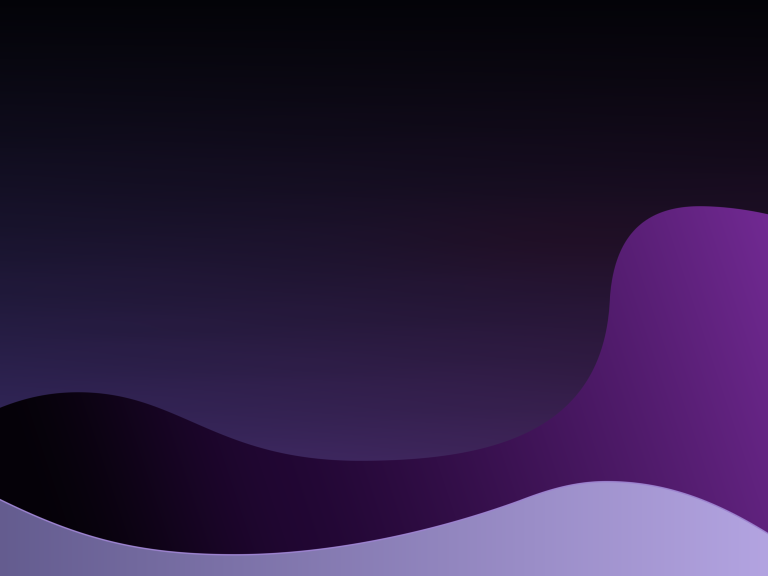
Write a Shadertoy shader that draws this background.

```glsl
float hash(vec2 p) {
    vec3 q = fract(vec3(p.xyx) * 0.1031);
    q += dot(q, q.yzx + 33.33);
    return fract((q.x + q.y) * q.z);
}

float noise(vec2 p) {
    vec2 i = floor(p), f = fract(p);
    f = f * f * (3.0 - 2.0 * f);
    return mix(mix(hash(i), hash(i + vec2(1, 0)), f.x),
               mix(hash(i + vec2(0, 1)), hash(i + vec2(1, 1)), f.x), f.y);
}

vec2 bezier(vec2 a, vec2 b, vec2 c, vec2 d, float t) {
    float s = 1.0 - t;
    return s * s * s * a + 3.0 * s * s * t * b + 3.0 * s * t * t * c + t * t * t * d;
}

// Height above one left-to-right curve piece, measured across its tangent
void traceCurve(vec2 p, vec2 a, vec2 b, vec2 c, vec2 d, inout float height) {
    if (p.x < a.x || p.x > d.x) return;
    float low = 0.0, high = 1.0;
    for (int i = 0; i < 18; i++) {
        float middle = 0.5 * (low + high);
        if (bezier(a, b, c, d, middle).x < p.x) low = middle;
        else high = middle;
    }
    float t = 0.5 * (low + high), s = 1.0 - t;
    vec2 tangent = s * s * (b - a) + 2.0 * s * t * (c - b) + t * t * (d - c);
    tangent.x *= iResolution.x / iResolution.y;
    height = (p.y - bezier(a, b, c, d, t).y) * tangent.x / length(tangent);
}

float backWave(vec2 p) {
    float h = 1.0;
    traceCurve(p, vec2(0, 0.292), vec2(0.039, 0.313), vec2(0.072, 0.319), vec2(0.102, 0.319), h);
    traceCurve(p, vec2(0.102, 0.319), vec2(0.234, 0.319), vec2(0.28, 0.2), vec2(0.469, 0.2), h);
    traceCurve(p, vec2(0.469, 0.2), vec2(0.658, 0.2), vec2(0.786, 0.262), vec2(0.794, 0.479), h);
    traceCurve(p, vec2(0.794, 0.479), vec2(0.799, 0.592), vec2(0.84, 0.642), vec2(0.911, 0.642), h);
    traceCurve(p, vec2(0.911, 0.642), vec2(0.944, 0.642), vec2(0.977, 0.635), vec2(1, 0.628), h);
    return h;
}

float frontWave(vec2 p) {
    float h = 1.0;
    traceCurve(p, vec2(0, 0.134), vec2(0.104, 0.066), vec2(0.182, 0.038), vec2(0.306, 0.038), h);
    traceCurve(p, vec2(0.306, 0.038), vec2(0.43, 0.038), vec2(0.566, 0.078), vec2(0.677, 0.132), h);
    traceCurve(p, vec2(0.677, 0.132), vec2(0.714, 0.151), vec2(0.749, 0.165), vec2(0.79, 0.165), h);
    traceCurve(p, vec2(0.79, 0.165), vec2(0.866, 0.165), vec2(0.931, 0.132), vec2(1, 0.075), h);
    return h;
}

// Night gradient: bluer on the left, redder on the right, with faint streaks
vec3 skyColor(vec2 p) {
    float depth = 1.0 - p.y;
    vec3 color = vec3(0.012, 0.012, 0.03) + depth * vec3(0.18, 0.1, 0.25)
               + depth * depth * vec3(0.13, 0.085, 0.21);
    color += depth * mix(vec3(-0.025, 0.022, 0.03), vec3(0.025, -0.018, -0.035), p.x);
    vec2 fromGlow = (p - vec2(0.72, 0.58)) / vec2(0.2, 0.07);
    color += vec3(0.012, -0.005, -0.012) * exp(-dot(fromGlow, fromGlow));
    float streak = noise(p * vec2(5.0, 45.0)) - 0.5;
    return color + streak * depth * vec3(0.012, 0.004, 0.014);
}

vec3 backColor(vec2 p) {
    float t = p.x + 0.25 * (p.y - 0.25);
    vec3 color = mix(vec3(0.018, 0.005, 0.03), vec3(0.13, 0.025, 0.2), smoothstep(0.0, 0.38, t));
    float glow = pow(clamp((t - 0.36) / 0.73, 0.0, 1.0), 1.2);
    return mix(color, vec3(0.44, 0.16, 0.57), glow);
}

void mainImage(out vec4 fragColor, in vec2 fragCoord) {
    vec2 p = fragCoord / iResolution.xy;
    float soft = 0.7 / iResolution.y;

    // Sky and tall wave
    vec3 color = skyColor(p);
    color = mix(color, backColor(p), smoothstep(soft, -soft, backWave(p)));

    // Pale wave with a thin violet rim
    float height = frontWave(p);
    vec3 pale = mix(vec3(0.39, 0.36, 0.56), vec3(0.7, 0.64, 0.88), p.x);
    pale = mix(pale, vec3(0.61, 0.51, 0.81), smoothstep(-0.0025 - soft, -0.0025 + soft, height));
    color = mix(color, pale, smoothstep(soft, -soft, height));

    fragColor = vec4(color, 1.0);
}
```
